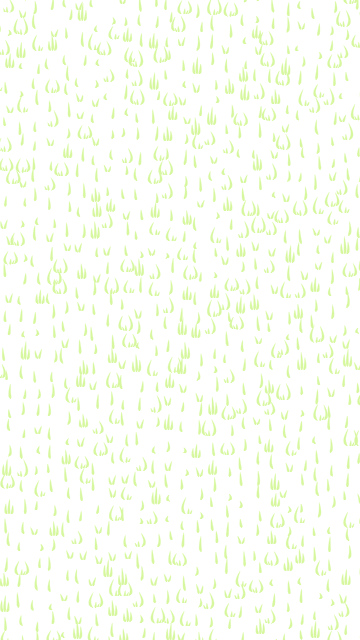
Give the GLSL for this pattern, as a WebGL 2 fragment shader.

```glsl
#version 300 es
precision highp float;
// Pale green grass blades and little tufts scattered over a white ground.

uniform vec2 u_resolution;
out vec4 fragColor;

// Lengths are in hundredths of the canvas height.
const vec3 GROUND = vec3(1.0);
const vec3 GRASS = vec3(0.84, 0.97, 0.62);
const vec2 CELL = vec2(2.3, 3.0);     // room for one plant
const float JITTER = 0.5;             // scatter as a share of the cell
const float HALF_WIDTH = 0.24;        // widest part of a blade
const float SOFTNESS = 1.2;           // edge filter in output pixels
const float CLUMP_SCALE = 0.13;       // frequency of the tuft patches
const float CLUMP_STRENGTH = 0.4;     // how strongly tufts gather

vec2 hash2(vec2 p) {
    vec3 q = fract(p.xyx * vec3(0.1031, 0.1030, 0.0973));
    q += dot(q, q.yzx + 33.33);
    return fract((q.xx + q.yz) * q.zy);
}

float cornerSlope(vec2 corner, vec2 offset) {
    float angle = 6.2832 * hash2(corner + 71.0).x;
    return dot(vec2(cos(angle), sin(angle)), offset);
}

float gradientNoise(vec2 p) {
    vec2 i = floor(p), f = fract(p);
    vec2 u = f * f * (3.0 - 2.0 * f);
    vec2 e = vec2(1.0, 0.0);
    float low = mix(cornerSlope(i, f), cornerSlope(i + e, f - e), u.x);
    float high = mix(cornerSlope(i + e.yx, f - e.yx), cornerSlope(i + 1.0, f - 1.0), u.x);
    return mix(low, high, u.y);
}

// Coverage of a tapered blade rooted at the origin; bend bows its middle.
float blade(vec2 p, float height, float lean, float bend, float halfWidth, float blur) {
    float t = p.y / height;
    if (t <= 0.0 || t >= 1.0) return 0.0;
    float x = p.x - lean * t - bend * sin(3.1416 * pow(t, 0.7));
    float w = halfWidth * pow(1.0 - t, 0.6) * sqrt(min(6.0 * t, 1.0));
    float overlap = min(x + 0.5 * blur, w) - max(x - 0.5 * blur, -w);
    return clamp(overlap / blur, 0.0, 1.0);
}

// Two tiny blades that sprout at the foot of a tuft.
float sprigs(vec2 p, float blur) {
    float tall = blade(p - vec2(0.4, 0.0), 0.95, 0.08, 0.0, 0.19, blur);
    float small = blade(p - vec2(0.72, 0.05), 0.65, 0.28, 0.0, 0.17, blur);
    return max(tall, small);
}

// One plant; kind runs from lone blades to full tufts.
float plant(vec2 p, float kind, vec2 vary, float blur) {
    p.x *= vary.x < 0.5 ? -1.0 : 1.0;
    float size = mix(0.85, 1.15, vary.y);
    float spread = fract(vary.x * 2.0);
    float w = HALF_WIDTH;
    if (kind < 0.54) {          // lone blade
        return blade(p, mix(1.4, 2.5, vary.y), mix(-0.3, 0.25, spread),
                     mix(-0.1, 0.28, spread), w, blur);
    }
    if (kind < 0.60) {          // short comma
        return blade(p, 1.1 * size, 0.1, 0.3, w * 1.1, blur);
    }
    if (kind < 0.72) {          // small forked pair
        float left = blade(p + vec2(0.12, 0.0), 1.4 * size, -0.4, 0.06, w * 0.9, blur);
        float right = blade(p - vec2(0.16, 0.0), 1.15 * size, 0.38, 0.08, w * 0.9, blur);
        return max(left, right);
    }
    if (kind < 0.82) {          // upright cluster
        float middle = blade(p, 2.5 * size, -0.08, 0.08, w, blur);
        float left = blade(p + vec2(0.32, 0.0), 1.5 * size, -0.22, -0.1, w, blur);
        float right = blade(p - vec2(0.35, 0.0), 1.75 * size, 0.15, 0.15, w, blur);
        return max(middle, max(left, right));
    }
    // Hooked blade with sprigs, sometimes closed into a bowl.
    float tuft = max(blade(p, 2.4 * size, 0.05, -0.5, w, blur), sprigs(p, blur));
    if (kind > 0.93) {
        tuft = max(tuft, blade(p - vec2(1.0, 0.1), 2.2 * size, -0.05, 0.42, w, blur));
    }
    return tuft;
}

// Strongest coverage among the plants of the neighbouring cells.
float meadow(vec2 p, float blur) {
    float column = floor(p.x / CELL.x);
    float cover = 0.0;
    for (int i = -1; i <= 1; i++) {
        float x = column + float(i);
        float shift = hash2(vec2(x, 19.0)).x;
        float row = floor(p.y / CELL.y - shift);
        for (int j = -1; j <= 1; j++) {
            vec2 id = vec2(x, row + float(j));
            vec2 scatter = JITTER * (hash2(id + 7.0) - 0.5) + vec2(0.5, 0.3);
            vec2 root = (id + scatter + vec2(0.0, shift)) * CELL;
            float patches = gradientNoise(root * CLUMP_SCALE);
            float kind = hash2(id + 43.0).x + CLUMP_STRENGTH * patches;
            cover = max(cover, plant(p - root, kind, hash2(id + 113.0), blur));
        }
    }
    return cover;
}

void main() {
    float unit = 100.0 / u_resolution.y;
    float cover = meadow(gl_FragCoord.xy * unit, SOFTNESS * unit);
    fragColor = vec4(mix(GROUND, GRASS, cover), 1.0);
}
```
